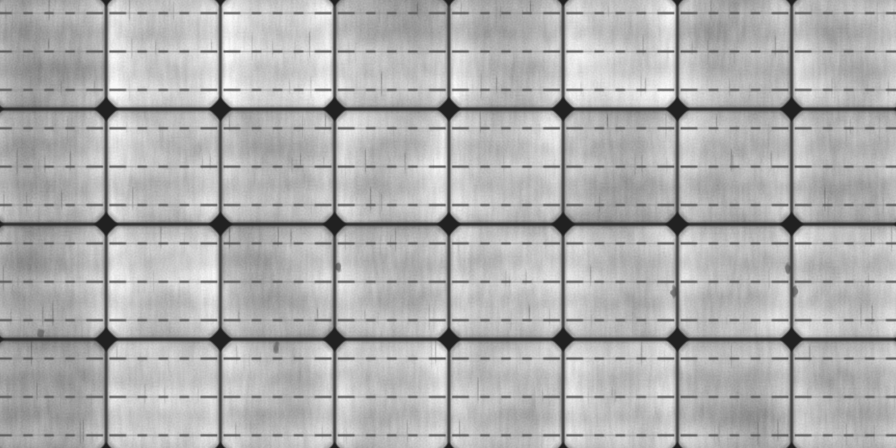
A Shadertoy shader for this pattern:

```glsl
vec2 hash2(vec2 p) {
    vec3 a = fract(p.xyx * vec3(0.1031, 0.1030, 0.0973));
    a += dot(a, a.yzx + 33.33);
    return fract((a.xx + a.yz) * a.zy);
}

float cornerSlope(vec2 corner, vec2 offset) {
    return dot(hash2(corner) * 2.0 - 1.0, offset);
}

float gradientNoise(vec2 p) {
    vec2 i = floor(p), f = fract(p);
    vec2 u = f * f * f * (f * (f * 6.0 - 15.0) + 10.0);
    vec2 e = vec2(1, 0);
    return mix(mix(cornerSlope(i, f), cornerSlope(i + e, f - e), u.x),
               mix(cornerSlope(i + e.yx, f - e.yx), cornerSlope(i + 1.0, f - 1.0), u.x), u.y);
}

// Coverage of a shape whose inside has negative distance
float cover(float dist, float blur) {
    return 1.0 - smoothstep(-blur, blur, dist);
}

// Short vertical scratches lying in the strips between busbars
float scratches(vec2 f, vec2 id, float blur) {
    float dark = 0.0;
    for (int i = 0; i < 9; i++) {
        vec2 place = hash2(id * 7.3 + float(i) * 3.17);
        vec2 look = hash2(id * 5.1 + float(i) * 9.41 + 40.0);
        float strip = floor(place.y * 3.0) / 3.0 + 0.17;
        vec2 d = abs(f - vec2(0.06 + 0.88 * place.x, strip + 0.12 * (look.y - 0.5)));
        float streak = cover(d.x - 0.004, blur) * cover(d.y - 0.04 - 0.07 * look.x, 0.03);
        dark = max(dark, streak * (0.03 + 0.17 * look.y * look.y));
    }
    return dark;
}

// Occasional dark stain beside a cell border
float stain(vec2 f, vec2 id) {
    vec2 r = hash2(id + 71.0), s = hash2(id + 113.0);
    vec2 center = r.x < 0.5 ? vec2(s.x < 0.5 ? 0.03 : 0.97, 0.2 + 0.6 * s.y)
                            : vec2(0.15 + 0.7 * s.x, s.y < 0.5 ? 0.05 : 0.93);
    vec2 d = (f - center) / vec2(0.03, 0.05);
    float ragged = length(d) + 0.7 * gradientNoise(f * 22.0 + id * 5.0);
    return step(0.72, r.y) * cover(ragged - 0.9, 0.35);
}

void mainImage(out vec4 fragColor, in vec2 fragCoord) {
    vec2 uv = fragCoord / iResolution.y;
    vec2 grid = (uv - vec2(0.237, 0.2425)) / vec2(0.255, 0.257) + 8.0;
    vec2 id = floor(grid), f = fract(grid), q = abs(f - 0.5);
    float blur = max(0.012, 0.8 / (iResolution.y * 0.256));

    // Cell glow: each cell differs, a few are much brighter
    vec2 r = hash2(id + 3.0);
    float tone = 0.7 + 0.11 * (r.x - 0.5) + 0.13 * smoothstep(0.82, 0.95, r.y);
    tone += 0.1 * smoothstep(0.18, 0.48, q.x);
    tone += 0.035 * cos(18.85 * (f.y - 0.5));
    tone += 0.16 * gradientNoise(grid * 1.7 + id * 4.0);
    tone -= 0.1 * (1.0 - smoothstep(0.0, 0.3, uv.x));
    tone -= 0.05 * smoothstep(0.7, 1.0, uv.y);

    // Wear and grain
    tone += 0.06 * gradientNoise(grid * vec2(28, 4)) + 0.05 * gradientNoise(grid * 55.0);
    tone += 0.05 * gradientNoise(grid * 9.0);
    tone -= scratches(f, id, blur);
    tone = mix(tone, 0.38, 0.75 * stain(f, id));

    // Three busbars with dark dashes, longer at both ends
    float bar = abs(fract(f.y * 3.0) - 0.5) / 3.0;
    float dashOffset = abs(fract(q.x / 0.184 + 0.5) - 0.5) * 0.184;
    float dash = cover(q.x < 0.3 ? dashOffset - 0.042 : abs(q.x - 0.4) - 0.075, blur);
    float inside = cover(q.x - 0.475, blur);
    tone = mix(tone, 0.56, 0.55 * inside * cover(bar - 0.007, blur));
    tone = mix(tone, 0.3, 0.85 * inside * dash * cover(bar - 0.009, blur));

    // Soft shade at the rim, then gaps and corner diamonds
    float corner = 0.637 - length(q);
    float rim = min(0.5 - max(q.x, q.y), corner);
    tone *= 1.0 - 0.22 * (1.0 - smoothstep(0.0, 0.055, rim));
    tone = mix(tone, 0.24, 0.92 * cover(0.487 - q.x, blur));
    tone = mix(tone, 0.18, 0.95 * cover(0.486 - q.y, blur));
    tone = mix(tone, 0.13, cover(corner, blur));

    fragColor = vec4(vec3(clamp(tone, 0.0, 0.97)), 1.0);
}
```
